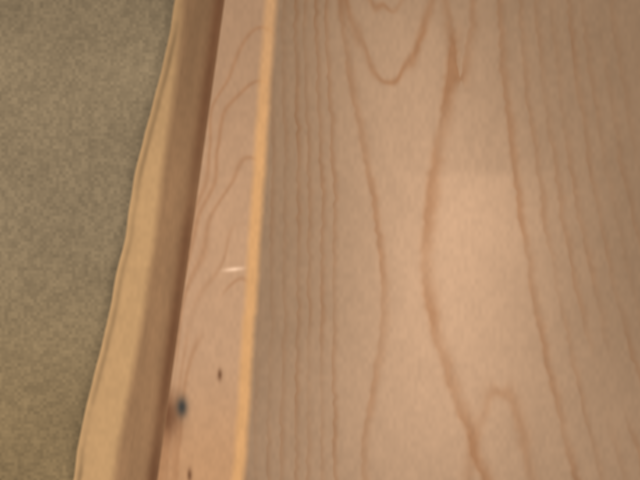
This texture is drawn by a Shadertoy shader. Its source:

```glsl
// Pale wooden tray with a raised rim, a grooved border and a flowing grain panel, on tan carpet
#define CARPET vec3(0.560, 0.482, 0.370)
#define RIM vec3(0.750, 0.590, 0.410)
#define FACE vec3(0.590, 0.445, 0.315)
#define GROOVE vec3(0.440, 0.295, 0.200)
#define PLANK vec3(0.755, 0.595, 0.460)
#define STRIP vec3(0.870, 0.655, 0.435)
#define PANEL_DARK vec3(0.575, 0.460, 0.355)
#define PANEL_LIGHT vec3(0.845, 0.680, 0.540)
#define GRAIN vec3(0.640, 0.440, 0.295)
#define EDGE_SOFT 0.004
#define GRAIN_WOBBLE 0.010
#define MOTTLE 0.085

float hash(vec2 p) {
    vec3 q = fract(vec3(p.xyx) * 0.1031);
    q += dot(q, q.yzx + 33.33);
    return fract((q.x + q.y) * q.z);
}

float noise(vec2 p) {
    vec2 i = floor(p), f = fract(p);
    f = f * f * (3.0 - 2.0 * f);
    return mix(mix(hash(i), hash(i + vec2(1, 0)), f.x),
               mix(hash(i + vec2(0, 1)), hash(i + vec2(1, 1)), f.x), f.y);
}

float fbm(vec2 p) {
    float sum = 0.0, amp = 0.5;
    for (int i = 0; i < 4; i++) {
        sum += amp * noise(p);
        p = p * 2.03 + 17.0;
        amp *= 0.5;
    }
    return sum;
}

float side(float d) {
    float w = max(EDGE_SOFT, 1.0 / iResolution.y);
    return smoothstep(-w, w, d);
}

float stroke(float d, float width) { return exp(-d * d / (width * width)); }

// Grain line with a crisp left side and a wide faded right side
float vein(float d, float width) { return stroke(d, d < 0.0 ? width * 0.8 : width * 1.6); }

float blob(vec2 p, vec2 center, vec2 size) {
    vec2 q = (p - center) / size;
    return exp(-dot(q, q));
}

// Parabolic growth ring; a negative height opens downwards
float ringTip(vec2 p, vec2 apex, float halfWidth, float height, float width) {
    float dx = (p.x - apex.x) / halfWidth;
    float f = p.y - apex.y - height * dx * dx;
    float slope = 2.0 * height * dx / halfWidth;
    return stroke(f / sqrt(1.0 + slope * slope), width);
}

vec3 carpet(vec2 p) {
    float fiber = noise(p * 150.0) * 0.6 + noise(p * vec2(95, 75) + 9.0) * 0.4;
    float tone = 0.93 + 0.14 * fbm(p * 7.0) + 0.19 * (fiber - 0.5);
    vec3 tint = mix(vec3(0.97, 0.94, 0.87), vec3(1), smoothstep(0.0, 0.6, p.y));
    return CARPET * tint * tone * (1.0 - 0.08 * smoothstep(0.85, 1.0, p.y));
}

vec3 borderPlank(vec2 p) {
    vec3 c = PLANK * mix(1.02, 0.91, smoothstep(0.5, 1.0, p.y));
    c = mix(c, vec3(0.77, 0.58, 0.415), 0.8 * (1.0 - smoothstep(0.0, 0.3, p.y)));
    vec2 q = p + 0.04 * (vec2(noise(p * 13.0), noise(p * 11.0 + 5.0)) - 0.5);
    float rings = 0.0;
    for (int i = 0; i < 5; i++) {
        float k = float(i), r = hash(vec2(k, 4));
        vec2 apex = vec2(0.497 + 0.012 * k, 0.40 + 0.13 * k + 0.04 * r);
        rings += (0.5 + 0.5 * r) * ringTip(q, apex, 0.085, -0.15, 0.005);
    }
    c = mix(c, GRAIN, 0.42 * min(rings, 1.0) * smoothstep(0.2, 0.6, noise(p * vec2(20, 9))));
    // Glint, knot and specks
    c += 0.18 * blob(p, vec2(0.487, 0.439 + 0.1 * (p.x - 0.487)), vec2(0.020, 0.005));
    c = mix(c, vec3(0.42, 0.27, 0.18), 0.8 * blob(p, vec2(0.350, 0.135), vec2(0.024, 0.045)));
    c = mix(c, vec3(0.24, 0.24, 0.23), 0.9 * blob(p, vec2(0.379, 0.152), vec2(0.011, 0.020)));
    float specks = blob(p, vec2(0.458, 0.219), vec2(0.005, 0.012))
                 + blob(p, vec2(0.395, 0.010), vec2(0.005, 0.014));
    return mix(c, GROOVE, 0.75 * min(specks, 1.0));
}

vec3 panel(vec2 p) {
    // Broad light
    float light = 0.86 * blob(p, vec2(0.92, 0.41), vec2(0.28, 0.50));
    light += 0.25 * blob(p, vec2(0.82, 0.90), vec2(0.17, 0.25));
    light += 0.15 * side((0.64 - p.y) * 0.3) * blob(p, vec2(1.0, 0.55), vec2(0.14, 0.16));
    light += 0.20 * (1.0 - smoothstep(0.0, 0.45, p.y));
    light += 0.10 * (fbm(p * vec2(14, 9)) - 0.47);
    vec3 c = mix(PANEL_DARK, PANEL_LIGHT, clamp(light, 0.0, 1.0));
    // Long wandering grain lines
    vec2 q = p;
    q.x += GRAIN_WOBBLE * (fbm(p * vec2(7, 15)) - 0.47) + 0.005 * (noise(p * vec2(50, 75)) - 0.5);
    q.y += 0.030 * (noise(p * vec2(45, 20) + 7.0) - 0.5);
    float y = q.y;
    float leftVein = 0.757 + 0.042 * smoothstep(0.05, 0.36, y) - 0.095 * smoothstep(0.34, 1.1, y);
    float midVein = 0.882 + 0.070 * smoothstep(0.42, 1.05, y)
                  + 0.145 * (1.0 - smoothstep(-0.15, 0.46, y));
    float rightVein = 1.04 + 0.16 * pow(max(1.0 - y, 0.0), 1.6);
    float g = 0.70 * vein(q.x - leftVein, 0.007);
    g += 0.85 * vein(q.x - midVein, 0.011) * (1.0 - smoothstep(0.88, 0.98, y));
    g += 0.60 * vein(q.x - rightVein, 0.007);
    for (int i = 1; i < 10; i++) {
        float k = float(i), r = hash(vec2(k, 2));
        float patchy = smoothstep(0.05, 0.75, noise(vec2(k * 7.3, y * 5.0)));
        float fan = k * 0.033 + 0.012 * r + 0.012 * k * (1.0 - y);
        g += (0.20 + 0.28 * r) * patchy * vein(q.x - rightVein - fan, 0.006);
        float straight = 0.715 - 0.024 * k + 0.008 * r - 0.015 * (1.0 - y) * k / 6.0;
        straight -= 0.020 * smoothstep(0.5, 1.0, y) * (1.0 - k / 9.0);
        g += (0.22 + 0.36 * r) * (0.4 + 0.6 * patchy) * vein(q.x - straight, 0.0045);
    }
    // Closed growth rings
    g += 0.75 * ringTip(q, vec2(0.812, 0.834), 0.088, 0.165, 0.009);
    g += 0.60 * ringTip(q, vec2(0.807, 0.978), 0.030, 0.022, 0.007);
    g += 0.60 * ringTip(q, vec2(0.960, 0.840), 0.024, 0.130, 0.009);
    g += 0.45 * ringTip(q, vec2(1.042, 0.190), 0.065, -0.180, 0.013);
    g *= 0.55 + 0.75 * noise(p * vec2(24, 11) + 3.0);
    return mix(c, GRAIN * (0.84 + 0.24 * light), 0.68 * min(g, 1.0));
}

void mainImage(out vec4 fragColor, in vec2 fragCoord) {
    vec2 p = fragCoord / iResolution.y;
    float y = p.y, waver = 0.012 * (noise(vec2(y * 14.0, 3.0)) - 0.5);
    float rimX = 0.150 + 0.213 * y + waver;
    float faceX = 0.235 + 0.200 * y - 0.055 * y * y + waver * 0.5;
    float grooveX = 0.322 + 0.140 * y;
    float stripX = 0.497 + 0.068 * y + 0.006 * (fbm(vec2(y * 22.0, 8.0)) - 0.47);
    float fine = noise(p * vec2(135, 80)) * 0.45 + fbm(p * vec2(48, 26)) * 0.55;

    // Carpet, rim and inner face
    vec3 c = carpet(p) * (1.0 - 0.14 * stroke(p.x - rimX, 0.014));
    float rimLines = stroke(p.x - rimX - 0.012, 0.006) * noise(vec2(y * 9.0, 1.0));
    vec3 rim = RIM * (1.03 - 0.10 * smoothstep(0.55, 1.0, y) - 0.20 * rimLines);
    vec3 face = FACE * (1.03 - 0.13 * smoothstep(0.5, 1.0, y));
    face *= 0.93 + 0.14 * fbm(vec2((p.x - grooveX) * 45.0, y * 7.0));
    vec3 wood = mix(rim, face, smoothstep(-0.013, 0.013, p.x - faceX));

    // Groove, border plank, bright strip and panel
    float depth = 0.55 + 0.40 * noise(vec2(y * 10.0, 6.0));
    wood = mix(wood, GROOVE, depth * stroke(p.x - grooveX + 0.004, 0.014));
    wood = mix(wood, borderPlank(p), side(p.x - grooveX - 0.006));
    float stripFade = 0.92 - 0.35 * smoothstep(0.65, 1.0, y);
    wood = mix(wood, STRIP, stripFade * smoothstep(-0.022, -0.004, p.x - stripX));
    wood = mix(wood, panel(p), smoothstep(0.002, 0.021, p.x - stripX));
    wood *= 1.0 + MOTTLE * (fine - 0.49);

    fragColor = vec4(clamp(mix(c, wood, side(p.x - rimX)), 0.0, 1.0), 1.0);
}
```
